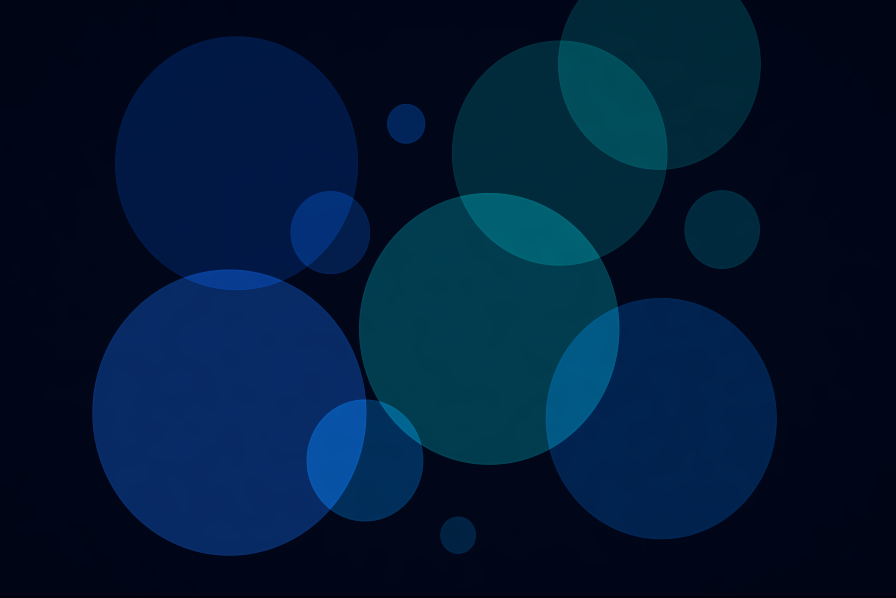
Write a WebGL 2 fragment shader that draws this background.

```glsl
#version 300 es
precision highp float;
// Translucent blue and teal discs floating on a near-black navy ground.
// Each disc is a slightly tall ellipse that adds its own light, so overlaps
// brighten; a hairline rim and faint gradient noise finish the surface.

uniform vec2 u_resolution;
out vec4 fragColor;

vec2 hashGradient(vec2 cell) {
  float angle = 6.2832 * fract(sin(dot(cell, vec2(127.1, 311.7))) * 43758.5);
  return vec2(cos(angle), sin(angle));
}

float gradientNoise(vec2 p) {
  vec2 i = floor(p), f = fract(p);
  vec2 w = f * f * f * (f * (f * 6.0 - 15.0) + 10.0);
  vec2 e = vec2(0.0, 1.0);
  float low = mix(dot(hashGradient(i), f),
                  dot(hashGradient(i + e.yx), f - e.yx), w.x);
  float high = mix(dot(hashGradient(i + e), f - e),
                   dot(hashGradient(i + e.yy), f - e.yy), w.x);
  return mix(low, high, w.y);
}

// Light added by one disc: smooth fill plus a thin bright rim.
vec3 disc(vec2 p, vec2 center, float radius, vec3 light) {
  float d = length((p - center) / vec2(1.0, 1.043)) - radius;
  float pixel = 1.0 / u_resolution.y;
  float fill = smoothstep(0.6 * pixel, -0.6 * pixel, d);
  float rim = fill * smoothstep(-0.004, 0.0, d);
  return light * (fill + 0.15 * rim);
}

void main() {
  vec2 uv = gl_FragCoord.xy / u_resolution;
  vec2 p = uv * vec2(1.5, 1.0);

  // Ground, a touch darker toward the corners
  vec3 color = vec3(0.002, 0.022, 0.094);
  color *= 1.04 - 0.3 * dot(uv - 0.5, uv - 0.5);

  // Large blue discs
  color += disc(p, vec2(0.396, 0.727), 0.2035, vec3(0.000, 0.072, 0.176));
  color += disc(p, vec2(0.384, 0.310), 0.2295, vec3(0.028, 0.142, 0.300));
  color += disc(p, vec2(1.107, 0.300), 0.1935, vec3(0.000, 0.113, 0.212));

  // Large teal discs
  color += disc(p, vec2(0.819, 0.450), 0.2180, vec3(0.000, 0.213, 0.212));
  color += disc(p, vec2(0.937, 0.744), 0.1805, vec3(0.000, 0.145, 0.136));
  color += disc(p, vec2(1.104, 0.893), 0.1697, vec3(0.000, 0.137, 0.128));

  // Small discs
  color += disc(p, vec2(0.611, 0.230), 0.0978, vec3(0.000, 0.160, 0.258));
  color += disc(p, vec2(0.553, 0.611), 0.0667, vec3(0.008, 0.094, 0.200));
  color += disc(p, vec2(1.209, 0.616), 0.0632, vec3(0.000, 0.139, 0.145));
  color += disc(p, vec2(0.680, 0.793), 0.0320, vec3(0.000, 0.122, 0.255));
  color += disc(p, vec2(0.767, 0.105), 0.0300, vec3(0.000, 0.110, 0.165));

  // Faint mottling and a dark hairline along the lower edge
  color *= 1.0 + 0.03 * gradientNoise(p * 22.0);
  color *= mix(0.6, 1.0, smoothstep(0.002, 0.006, uv.y));

  fragColor = vec4(color, 1.0);
}
```
